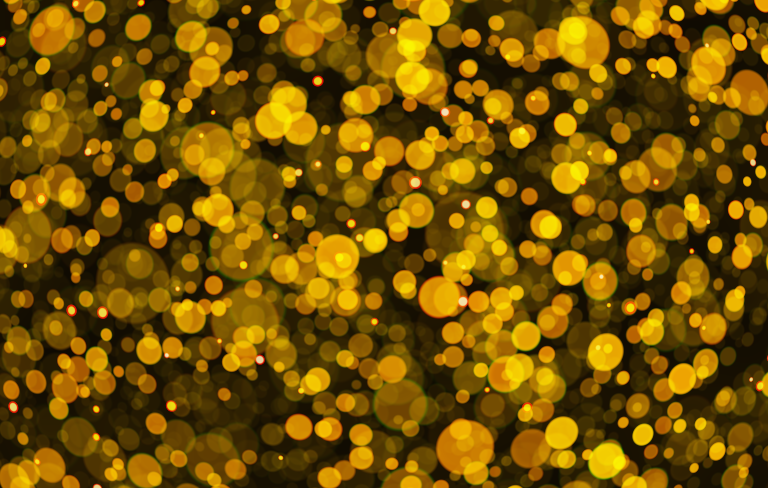
Reproduce this background procedurally as a Shadertoy shader.

```glsl
// Golden bokeh: overlapping soft lens discs in layers from large and dim to small
// and bright. Each disc adds optical depth, and 1 - exp(-depth) turns the sum into
// colour, so crowded areas drift from brown through orange to yellow.

#define LAYERS 8
#define LARGEST_CELL 0.20
#define SMALLEST_CELL 0.045
#define PRESENCE 0.87
#define DIM_GLOW 0.05
#define BRIGHT_GLOW 2.5
#define GLOW_SKEW 5.0
#define EDGE_SOFTNESS 0.0035
#define FRINGE 0.05
#define LENS_SQUASH 0.38
#define SPARKLE_CELL 0.105
#define SPARKLE_SHARE 0.42

vec4 hash4(vec2 p) {
    vec4 q = fract(p.xyxy * vec4(0.1031, 0.1030, 0.0973, 0.1099));
    q += dot(q, q.wzxy + 33.33);
    return fract((q.xxyz + q.yzzw) * q.zywx);
}

// Gradient noise, roughly -0.7 to 0.7
float cornerRamp(vec2 cell, vec2 offset) {
    return dot(hash4(cell + 71.0).xy * 2.0 - 1.0, offset);
}

float gradientNoise(vec2 p) {
    vec2 i = floor(p), f = fract(p);
    vec2 u = f * f * f * (f * (f * 6.0 - 15.0) + 10.0);
    vec2 e = vec2(0.0, 1.0);
    return mix(mix(cornerRamp(i, f), cornerRamp(i + e.yx, f - e.yx), u.x),
               mix(cornerRamp(i + e.xy, f - e.xy), cornerRamp(i + e.yy, f - e.yy), u.x), u.y);
}

// Distance from a disc centre, shortened across the lens radius away from the middle
float lensDistance(vec2 p, vec2 centre, vec2 middle) {
    vec2 offset = p - centre, radial = centre - middle;
    float reach = length(radial);
    radial /= max(reach, 1e-4);
    return length(offset + radial * dot(offset, radial) * LENS_SQUASH * reach * reach);
}

float discMask(float dist, float radius, float soft) {
    return 1.0 - smoothstep(radius - soft, radius + soft, dist);
}

// One jittered grid of translucent discs; t runs from large (0) to small (1)
vec3 bokehLayer(vec2 p, vec2 middle, float t, float seed) {
    float size = LARGEST_CELL * pow(SMALLEST_CELL / LARGEST_CELL, t);
    float peak = mix(0.5, BRIGHT_GLOW, smoothstep(0.0, 0.55, t));
    float soft = max(EDGE_SOFTNESS * mix(1.3, 0.8, t), 1.0 / iResolution.y);
    vec2 home = floor(p / size);
    vec3 depth = vec3(0.0);
    for (int y = -1; y <= 1; y++)
    for (int x = -1; x <= 1; x++) {
        vec2 cell = home + vec2(x, y);
        vec4 place = hash4(cell + seed * 37.7);
        vec4 look = hash4(cell + seed * 53.3 + 211.0);
        if (look.x > PRESENCE) continue;

        vec2 centre = (cell + place.xy) * size;
        float radius = size * mix(0.2, 0.45, place.z);
        float dist = lensDistance(p, centre, middle);

        // Brighter towards the right, with loose clusters
        float side = clamp(centre.x / (2.0 * middle.x), 0.0, 1.0);
        float cluster = mix(0.75, 1.25, side) + 0.6 * gradientNoise(centre * 3.2 + 5.0);
        float glow = mix(DIM_GLOW, peak, pow(place.w, GLOW_SKEW)) * max(cluster, 0.25);

        // Dim discs are olive, strong ones orange; red and green differ in radius
        float green = mix(0.70, 0.40, clamp(glow, 0.0, 1.0)) + 0.12 * (look.y - 0.5);
        float fringe = FRINGE * (look.z - 0.65);
        float red = discMask(dist, radius * (1.0 + fringe), soft);
        float grn = discMask(dist, radius * (1.0 - fringe), soft);
        float rim = 1.0 + 0.25 * look.w * smoothstep(0.6, 1.0, dist / radius);
        depth += glow * rim * vec3(red, green * grn, 0.0);
    }
    return depth;
}

// Sparse pale points with a red fringe
vec3 sparkles(vec2 p, vec2 middle) {
    float soft = max(0.0018, 1.0 / iResolution.y);
    vec2 home = floor(p / SPARKLE_CELL);
    vec3 depth = vec3(0.0);
    for (int y = -1; y <= 1; y++)
    for (int x = -1; x <= 1; x++) {
        vec2 cell = home + vec2(x, y);
        vec4 place = hash4(cell + 907.0);
        vec4 look = hash4(cell + 1301.0);
        if (look.x > SPARKLE_SHARE) continue;
        float radius = mix(0.004, 0.011, place.z * place.z);
        float dist = lensDistance(p, (cell + place.xy) * SPARKLE_CELL, middle);
        float core = discMask(dist, radius * 0.85, soft);
        float halo = discMask(dist, radius * mix(1.0, 1.3, look.y), soft);
        depth += vec3(2.5 * halo, 1.8 * core, 1.4 * look.z * look.z * look.z * core);
    }
    return depth;
}

void mainImage(out vec4 fragColor, in vec2 fragCoord) {
    vec2 p = fragCoord / iResolution.y;
    vec2 middle = 0.5 * iResolution.xy / iResolution.y;

    // Faint brown haze behind everything
    float haze = 0.09 + 0.08 * gradientNoise(p * 4.0);
    vec3 depth = haze * vec3(1.0, 0.68, 0.0) + vec3(0.0, 0.0, 0.01);

    for (int i = 0; i < LAYERS; i++)
        depth += bokehLayer(p, middle, float(i) / float(LAYERS - 1), float(i) + 1.0);
    depth += sparkles(p, middle);

    fragColor = vec4(0.98 * (1.0 - exp(-depth)), 1.0);
}
```
